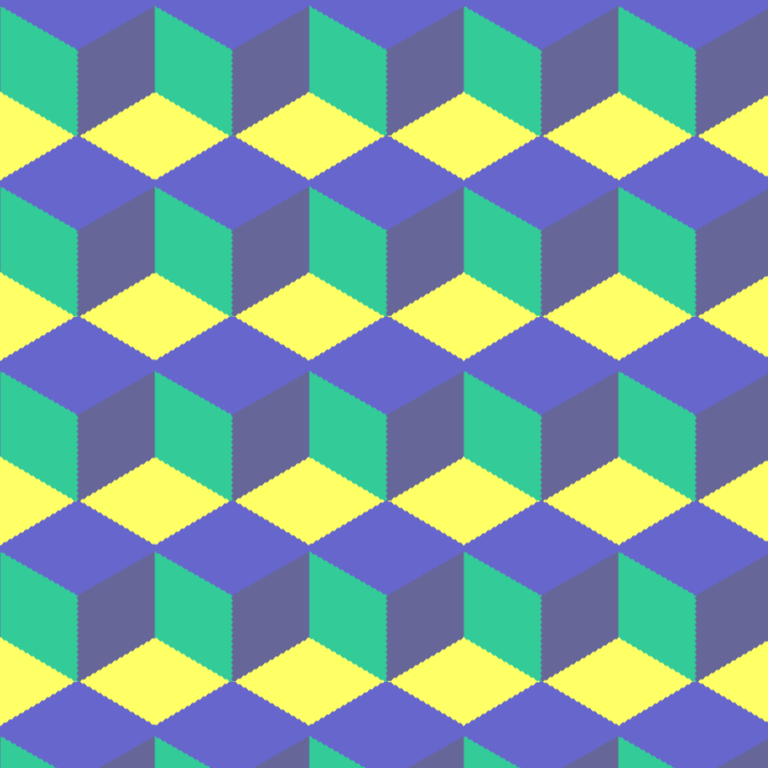
This pattern is drawn by a Shadertoy shader. Its source:

```glsl
// Tumbling blocks: rows of stacked cubes with lids, two walls and yellow floor diamonds.
#define COLUMN_WIDTH 0.2012
#define FRONT_X 0.101
#define TOP_Y 0.1771
#define WALL_HEIGHT 0.112
#define LID_EVEN 0.123
#define LID_ODD 0.1283
#define RISE 0.0573
#define FLOOR_INSET 0.03
#define EDGE_SOFT 0.0018
#define TOOTH_PITCH 0.007
#define TOOTH_SIZE 0.0008

const vec3 LID_COLOR = vec3(0.40, 0.40, 0.80);
const vec3 SLATE = vec3(0.40, 0.40, 0.60);
const vec3 GREEN = vec3(0.20, 0.80, 0.60);
const vec3 YELLOW = vec3(1.0, 1.0, 0.40);

// Soft coverage of the region where the signed distance is positive
float cover(float d) {
    float w = max(EDGE_SOFT, 0.7 / iResolution.y);
    return smoothstep(-w, w, d);
}

// Fine serration along an edge
float teeth(float along) {
    return TOOTH_SIZE * sin(6.28318 * along / TOOTH_PITCH);
}

void mainImage(out vec4 fragColor, in vec2 fragCoord) {
    vec2 p = fragCoord / iResolution.y;
    p.y = 1.0 - p.y;

    // Column position: 0 at the front edge of a cube, 1 at the valley
    float column = fract((p.x - FRONT_X) / COLUMN_WIDTH + 0.25) * 2.0 - 0.5;
    float across = 1.0 - abs(1.0 - abs(column));
    float slant = RISE * across;

    // Zigzag rows alternate in height; each seam lies inside a lid
    float seam = 0.004;
    float evenHeight = LID_EVEN + WALL_HEIGHT;
    float pairHeight = evenHeight + LID_ODD + WALL_HEIGHT;
    float t = mod(p.y - slant - TOP_Y - seam, pairHeight);
    float odd = step(evenHeight, t);
    float lid = mix(LID_EVEN, LID_ODD, odd);
    float rowHeight = lid + WALL_HEIGHT;
    float y = t - odd * evenHeight + seam + slant;

    // Walls: green left of the front edge, slate right of it
    float side = (0.5 - abs(column - 0.5)) * COLUMN_WIDTH * 0.5;
    side += teeth(p.y) * step(column, 0.5);
    vec3 color = mix(GREEN, SLATE, cover(side));

    // Lid of this cube, and the tip of the one below
    float jag = teeth(p.x);
    float lidDistance = max(lid - slant - y + jag, y - rowHeight);
    color = mix(color, LID_COLOR, cover(lidDistance));

    // Floor diamond, drawn slightly short of its side corners
    float halfFloor = RISE * (across - FLOOR_INSET) / (1.0 - FLOOR_INSET);
    float floorDistance = halfFloor - abs(y - rowHeight) + jag;
    color = mix(color, YELLOW, cover(floorDistance));

    fragColor = vec4(color, 1.0);
}
```
